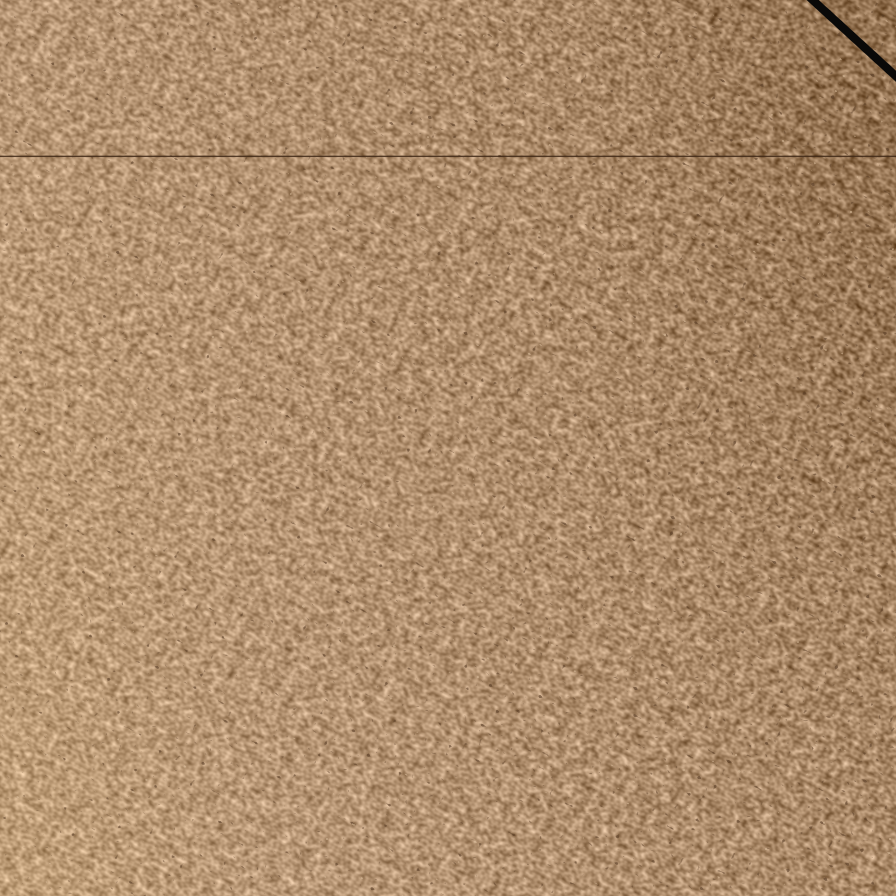
Reproduce this texture procedurally as a Shadertoy shader.

```glsl
// Draws a tan speckled cork-like board with a thin level seam and a dark diagonal strip in one corner.

// Unit gradient picked by an integer hash of the lattice cell
vec2 cellGradient(vec2 cell) {
    uvec2 q = uvec2(ivec2(cell)) * uvec2(1597u, 3571u);
    uint h = (q.x ^ (q.y << 7)) * 73856093u;
    h = (h ^ (h >> 15)) * 83492791u;
    h ^= h >> 13;
    float angle = float(h & 65535u) / 65536.0 * 6.2832;
    return vec2(cos(angle), sin(angle));
}

float gradientNoise(vec2 p) {
    vec2 cell = floor(p), f = fract(p);
    vec2 blend = f * f * f * (f * (f * 6.0 - 15.0) + 10.0);
    float a = dot(cellGradient(cell), f);
    float b = dot(cellGradient(cell + vec2(1, 0)), f - vec2(1, 0));
    float c = dot(cellGradient(cell + vec2(0, 1)), f - vec2(0, 1));
    float d = dot(cellGradient(cell + vec2(1, 1)), f - vec2(1, 1));
    return mix(mix(a, b, blend.x), mix(c, d, blend.x), blend.y);
}

// Coverage of a line, softened over one pixel; thin lines fade instead of vanishing
float lineCoverage(float dist, float halfWidth, float pixel) {
    float soft = 0.5 * pixel;
    return clamp((min(dist + soft, halfWidth) - max(dist - soft, -halfWidth)) / pixel, 0.0, 1.0);
}

void mainImage(out vec4 fragColor, in vec2 fragCoord) {
    vec2 uv = fragCoord / iResolution.xy;
    float pixel = 1.0 / iResolution.y;

    // Grain space: fibres lean down to the right and are a little longer than wide
    float tilt = 0.5;
    vec2 along = vec2(cos(tilt), -sin(tilt));
    vec2 grainPos = vec2(dot(uv, along) * 0.78, dot(uv, vec2(-along.y, along.x)));

    // Mottling from broad clumps down to single grains
    float grain = 0.30 * gradientNoise(grainPos * 62.0 + 11.3)
                + 0.62 * gradientNoise(grainPos * 128.0 + 37.7)
                + 0.75 * gradientNoise(grainPos * 231.0 + 71.1);

    // Light falls off to the right and most of all in the upper right corner
    float light = 0.085 * (0.45 - uv.x) + 0.035 * (0.5 - uv.y)
                - 0.06 * smoothstep(0.6, 1.0, uv.x) * smoothstep(0.1, 1.0, uv.y);
    float contrast = mix(0.27, 0.32, uv.x);

    vec3 color = vec3(0.695, 0.565, 0.435) + light + contrast * grain;
    color.b -= 0.02 * (1.0 - smoothstep(0.0, 0.35, uv.x)) * (1.0 - uv.y);

    // Scattered dark pits, denser to the right, and a few pale flecks
    float pits = smoothstep(0.40, 0.62, gradientNoise(grainPos * 187.0 + 113.9) + 0.05 * uv.x);
    float flecks = smoothstep(0.46, 0.62, gradientNoise(grainPos * 209.0 + 157.3));
    color = mix(color, vec3(0.34, 0.23, 0.14), 0.6 * pits);
    color = mix(color, vec3(0.87, 0.76, 0.63), 0.5 * flecks);

    // Thin level seam
    float seam = lineCoverage(uv.y - 0.8255, 0.0008, pixel);
    color = mix(color, vec3(0.24, 0.15, 0.08), 0.85 * seam);

    // Dark diagonal strip across the upper right corner
    vec2 stripNormal = normalize(vec2(0.087, 0.095));
    float strip = lineCoverage(dot(uv - vec2(0.907, 1.0), stripNormal), 0.0046, pixel);
    color = mix(color, vec3(0.04, 0.035, 0.03), strip);

    fragColor = vec4(clamp(color, 0.0, 1.0), 1.0);
}
```
